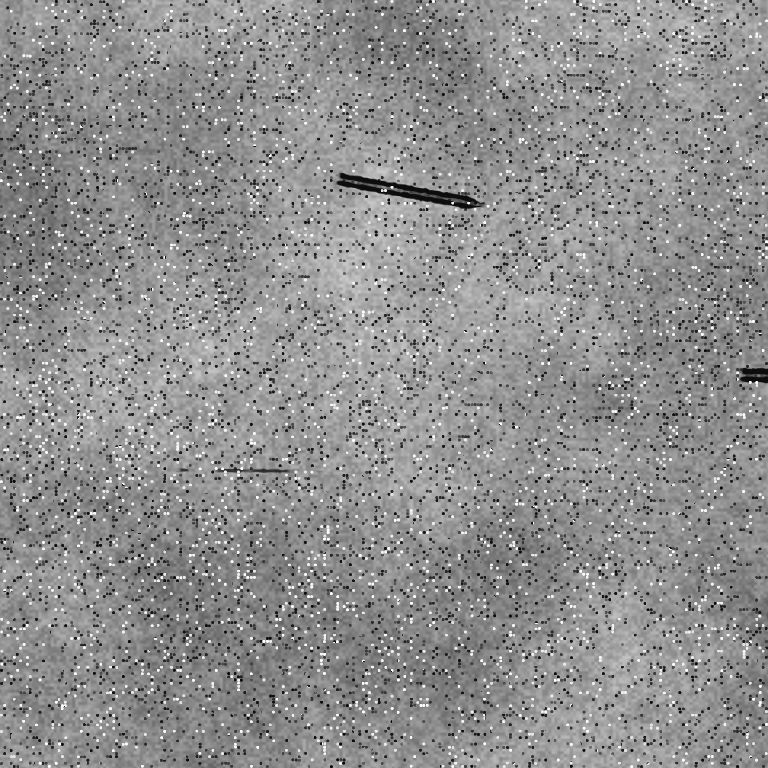
Give the GLSL for this texture, as a WebGL 1 fragment shader.

```glsl
precision highp float;

// Grey film-like surface: cloudy fractal noise with fine grain, sprinkled with
// black and white specks on a jittered grid whose density drifts in patches,
// and crossed by a few ragged dark scratches laid out in a loop.

uniform vec2 u_resolution;

float hash(vec2 p) {
  return fract(sin(dot(p, vec2(127.1, 311.7))) * 43758.5453);
}

float noise(vec2 p) {
  vec2 cell = floor(p);
  vec2 f = fract(p);
  f = f * f * (3.0 - 2.0 * f);
  float low = mix(hash(cell), hash(cell + vec2(1.0, 0.0)), f.x);
  float high = mix(hash(cell + vec2(0.0, 1.0)), hash(cell + 1.0), f.x);
  return mix(low, high, f.y);
}

float clouds(vec2 p) {
  float sum = 0.0;
  float amplitude = 0.5;
  for (int i = 0; i < 5; i++) {
    sum += amplitude * noise(p);
    p = mat2(1.6, 1.2, -1.2, 1.6) * p + 7.3;
    amplitude *= 0.56;
  }
  return sum;
}

// One speck per chosen cell: white for low rolls, dark for the next ones.
float addSpecks(float grey, vec2 uv, float density) {
  vec2 p = uv * 240.0;
  vec2 cell = floor(p);
  float roll = hash(cell + 19.0);
  float strength = hash(cell + 53.0);
  vec2 jitter = vec2(hash(cell + 71.0), hash(cell + 97.0)) - 0.5;
  float d = length(fract(p) - 0.5 - 0.24 * jitter);
  float dot_ = 1.0 - smoothstep(0.32, 0.66, d);
  float white = 1.0 - step(0.052 * density, roll);
  float dark = (1.0 - step(0.155 * density, roll)) * (1.0 - white);
  grey = mix(grey, 0.88 + 0.12 * strength, dot_ * white);
  return mix(grey, 0.04, dot_ * dark * (0.4 + 0.6 * strength));
}

// Dark bar along x with rough edges, a paler worn core and a fading right tip.
float scratch(vec2 p, float halfLength, float halfWidth) {
  float rough = noise(p * 220.0 + 31.0) - 0.5;
  float taper = 1.0 - 0.6 * smoothstep(0.75, 1.0, p.x / halfLength);
  float across = abs(p.y) + 0.002 * rough;
  float body = 1.0 - smoothstep(-0.0012, 0.0012, across - halfWidth * taper);
  body *= 1.0 - smoothstep(-0.004, 0.004, abs(p.x) + 0.012 * rough - halfLength);
  float core = 1.0 - smoothstep(0.0008, 0.0026, across);
  float worn = core * step(0.004, halfWidth) * (0.25 + 0.55 * noise(p * 260.0));
  float gaps = smoothstep(0.2, 0.5, noise(vec2(p.x * 55.0, 4.0)));
  float thin = 1.0 - step(0.004, halfWidth);
  return body * (1.0 - worn) * mix(1.0, 0.75 * gaps, thin);
}

void main() {
  vec2 uv = gl_FragCoord.xy / u_resolution;

  // Soft clouds, fine grain
  float cloud = clouds(uv * 3.6 + vec2(3.1, 8.4));
  float grey = 0.56 + 0.46 * (cloud - 0.54);
  grey += 0.17 * (noise(uv * 250.0 + 11.0) - 0.5);
  grey += 0.07 * (noise(uv * 90.0 + 5.0) - 0.5);

  // Three scratches of growing width
  for (int i = 0; i < 3; i++) {
    float n = float(i);
    vec2 centre = vec2(0.325 + 0.21 * n + 0.158 * n * (n - 1.0),
                       0.387 + 0.368 * sin(1.4 * n));
    float angle = -0.01 - 0.17 * sin(1.57 * n);
    vec2 along = vec2(cos(angle), sin(angle));
    vec2 q = uv - centre;
    q = vec2(dot(q, along), dot(q, vec2(-along.y, along.x)));
    float ink = scratch(q, 0.095, min(0.002 + 0.006 * n, 0.009));
    grey = mix(grey, 0.05, ink);
  }

  // Specks, thinner in some patches
  float density = 0.35 + 1.0 * noise(uv * 34.0 + 2.0) + 0.3 * noise(uv * 9.0);
  grey = addSpecks(grey, uv, density);

  gl_FragColor = vec4(vec3(clamp(grey, 0.0, 1.0)), 1.0);
}
```
